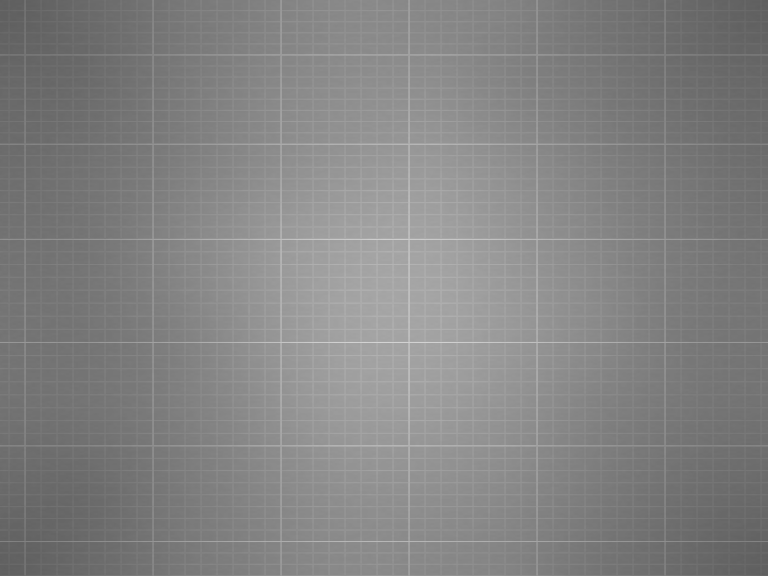
This pattern is drawn by a WebGL 2 fragment shader. Its source:

```glsl
#version 300 es
precision highp float;
// A grey cutting-mat grid: bright major lines, each cell split by faint minor
// lines, over a softly lit sheet with smudges and grain. Every layer is
// periodic across the canvas, so the result tiles in both directions.

#define MAJOR_CELLS vec2(6.0, 6.0)      // repeats across and up
#define MINOR_PER_MAJOR 8.0             // subdivisions of a major cell
#define GRID_ORIGIN vec2(0.5326, 0.405) // a crossing of major lines
#define LINE_WIDTHS vec2(0.0017, 0.0016) // major, minor, in canvas heights
#define LINE_GAINS vec2(0.33, 0.10)     // brightening by major, minor lines
#define ROW_STRETCH 0.014               // rows grow taller toward LOW_ROW
#define LOW_ROW 0.40
#define LIGHT_CENTRE vec2(0.515, 0.475)
#define SHEET_GREY 0.501
#define SMUDGE 0.045
#define GRAIN 0.011

const float TAU = 6.28318;

uniform vec2 u_resolution;
out vec4 fragColor;

float hash(vec2 p) {
    vec3 q = fract(p.xyx * 0.1031);
    q += dot(q, q.yzx + 33.33);
    return fract((q.x + q.y) * q.z);
}

// Value noise that wraps after the given whole number of cells
float wrapNoise(vec2 uv, vec2 cells) {
    vec2 p = uv * cells;
    vec2 i = floor(p);
    vec2 f = fract(p);
    f = f * f * (3.0 - 2.0 * f);
    float a = hash(mod(i, cells));
    float b = hash(mod(i + vec2(1.0, 0.0), cells));
    float c = hash(mod(i + vec2(0.0, 1.0), cells));
    float d = hash(mod(i + vec2(1.0, 1.0), cells));
    return mix(mix(a, b, f.x), mix(c, d, f.x), f.y);
}

// Pixel coverage of vertical (x) and horizontal (y) lines of a regular grid
vec2 gridLines(vec2 gridUv, vec2 cells, vec2 extent, float width, float pixel) {
    vec2 toLine = abs(fract(gridUv * cells + 0.5) - 0.5) * extent / cells;
    vec2 cover = (0.5 * (width + pixel) - toLine) / pixel;
    return clamp(cover, 0.0, min(1.0, width / pixel));
}

// Broad pool of light, fading toward the borders and strongest sideways
float sheetShade(vec2 uv) {
    vec2 wave = cos(TAU * (uv - LIGHT_CENTRE));
    float light = 0.081 * wave.x + 0.036 * wave.y + 0.015 * wave.x * wave.y;
    float cloud = 0.65 * wrapNoise(uv, vec2(4.0, 3.0))
                + 0.35 * wrapNoise(uv, vec2(9.0, 7.0));
    return SHEET_GREY + light + SMUDGE * (cloud - 0.5);
}

void main() {
    vec2 uv = gl_FragCoord.xy / u_resolution;
    float pixel = 1.0 / u_resolution.y;
    vec2 extent = vec2(u_resolution.x / u_resolution.y, 1.0);

    // Periodic change of row height
    float phase = TAU * (uv.y - LOW_ROW);
    vec2 gridUv = uv - GRID_ORIGIN;
    gridUv.y -= ROW_STRETCH * sin(phase);
    extent.y /= 1.0 - ROW_STRETCH * TAU * cos(phase);

    vec2 major = gridLines(gridUv, MAJOR_CELLS, extent, LINE_WIDTHS.x, pixel);
    vec2 minor = gridLines(gridUv, MAJOR_CELLS * MINOR_PER_MAJOR, extent,
                           LINE_WIDTHS.y, pixel);
    float majorInk = max(major.x, major.y);
    float minorInk = max(minor.x, minor.y);

    // Uneven printing of the lines
    float wear = wrapNoise(uv, vec2(24.0, 18.0));
    majorInk *= 0.90 + 0.10 * wear;
    minorInk *= 0.75 + 0.40 * wear;

    // Grain drawn out slightly along the rows
    float grain = wrapNoise(uv, vec2(160.0, 288.0)) - 0.5;

    float grey = sheetShade(uv) + GRAIN * grain;
    grey *= 1.0 + max(LINE_GAINS.x * majorInk, LINE_GAINS.y * minorInk);
    fragColor = vec4(vec3(grey), 1.0);
}
```
